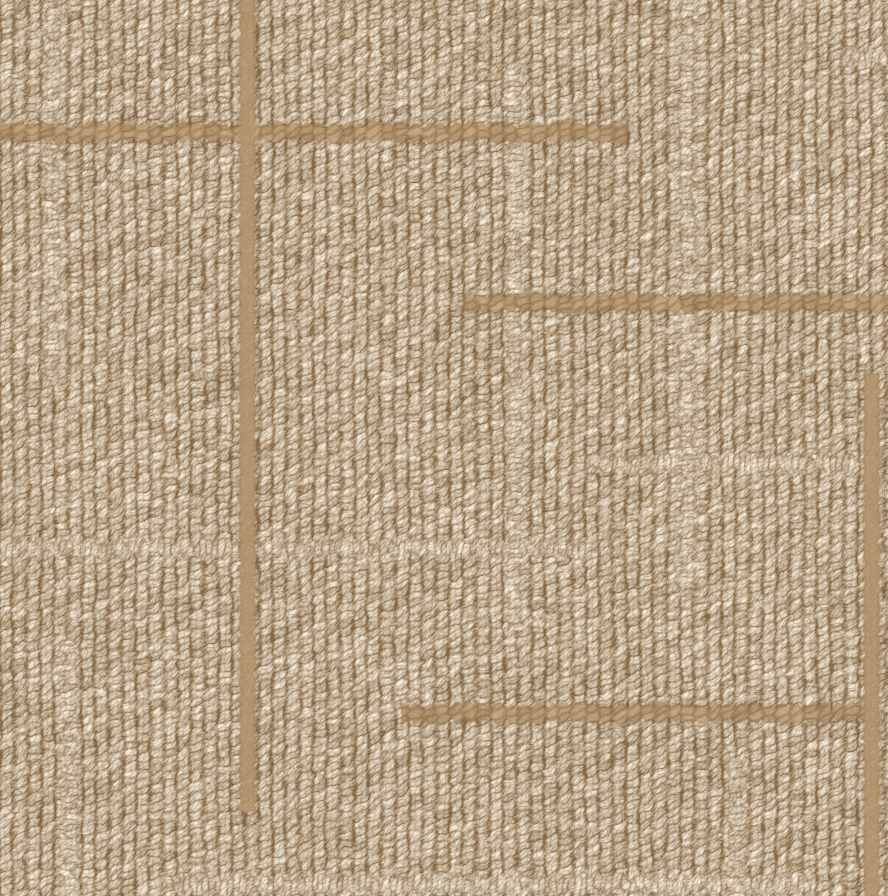
Write a WebGL 2 fragment shader that draws this texture.

```glsl
#version 300 es
precision highp float;

uniform vec2 u_resolution;
out vec4 fragColor;

// Yarn colours
const vec3 YARN_DARK = vec3(0.57, 0.46, 0.33);
const vec3 YARN_LIGHT = vec3(0.93, 0.89, 0.82);
const vec3 CHANNEL = vec3(0.70, 0.585, 0.435);

// Loop sizes, as fractions of the canvas height
const vec2 STITCH = vec2(0.0152, 0.0094);
const vec2 LADDER = vec2(0.0170, 0.0076);
const vec2 GRAIN = vec2(2.3, 1.9);
const float SLANT = 0.65;
const float CHANNEL_HALF = 0.0088;
const float LADDER_HALF = 0.0100;
const float TAU = 6.28319;

// Bands: centre across, start along, end along
const vec3 CHANNEL_V[2] = vec3[2](
    vec3(0.276, 0.095, 1.1), vec3(0.973, -0.1, 0.583));
const vec3 CHANNEL_H[3] = vec3[3](
    vec3(0.852, -0.1, 0.699), vec3(0.662, 0.514, 1.1), vec3(0.204, 0.452, 0.964));
const vec3 LADDER_V[5] = vec3[5](
    vec3(0.057, 0.570, 1.1), vec3(0.574, 0.297, 0.928), vec3(0.767, 0.336, 1.1),
    vec3(0.078, -0.1, 0.284), vec3(0.822, -0.1, 0.154));
const vec3 LADDER_H[4] = vec3[4](
    vec3(0.388, -0.1, 0.658), vec3(0.483, 0.661, 0.957),
    vec3(0.013, 0.182, 0.911), vec3(0.937, 0.940, 1.1));

float hash(vec2 c) {
    vec3 k = fract(c.xyx * 0.1031);
    k += dot(k, k.yzx + 33.33);
    return fract((k.x + k.y) * k.z);
}

// Cellular loops in columns: x = roundness, y = random tone, z = light from above
vec3 loops(vec2 q, float slant, vec2 scatter) {
    float nearest = 9.0, second = 9.0, tone = 0.0, lean = 0.0;
    for (int i = -1; i <= 1; i++) {
        float col = floor(q.x) + float(i);
        float u = q.x - col - 0.5;
        float twist = slant * (0.6 + 0.8 * hash(vec2(col, 23.0)));
        float v = q.y - twist * u + hash(vec2(col, 7.0)) + 0.4 * sin(q.y * 0.37 + col * 2.1);
        for (int j = -1; j <= 1; j++) {
            vec2 id = vec2(col, floor(v) + float(j));
            vec2 jitter = vec2(hash(id), hash(id + 57.0)) - 0.5;
            vec2 d = vec2(u, v - id.y - 0.5) - jitter * scatter;
            float dist = length(d);
            if (dist < nearest) {
                second = nearest;
                nearest = dist;
                tone = hash(id + 131.0);
                lean = dot(d, vec2(-0.3, 0.6));
            } else {
                second = min(second, dist);
            }
        }
    }
    return vec3(smoothstep(0.0, 0.55, second - nearest), tone - 0.5, lean);
}

// Signed distance to a band; q = (across, along)
float band(vec2 q, vec3 b, float halfWidth) {
    return max(abs(q.x - b.x) - halfWidth, max(b.y - q.y, q.y - b.z));
}

float cover(float d, float blur) {
    float soft = max(blur, 1.0 / u_resolution.y);
    return 1.0 - smoothstep(-soft, soft, d);
}

float ladderTone(vec2 q, float centre) {
    vec2 cell = vec2((q.x - centre) / LADDER.x + 0.5, q.y / LADDER.y + centre * 91.0);
    cell.x += 0.15 * sin(cell.y * 1.9);
    vec3 l = loops(cell, 0.2, vec2(0.4, 0.6));
    return 0.38 + 0.38 * l.x + 0.24 * l.y + 0.25 * l.z;
}

void main() {
    vec2 p = gl_FragCoord.xy / u_resolution.y;

    // Uneven tufting bends the columns a little
    vec2 w = p;
    w.x += 0.0011 * sin(p.y * 23.0 + 2.0 * sin(p.x * 17.0))
         + 0.0007 * sin(p.y * 97.0 + p.x * 140.0) + 0.0005 * sin(p.y * 241.0 - p.x * 310.0);
    w.y += 0.0012 * sin(p.x * 61.0 + p.y * 19.0) + 0.0008 * sin(p.x * 283.0 + p.y * 167.0);

    // Ribbed ground of twisted stitches
    vec2 q = w / STITCH;
    vec3 l = loops(q, SLANT, vec2(0.14, 0.6));
    float across = abs(fract(q.x) - 0.5);
    float groove = smoothstep(0.22, 0.5, across) * (0.65 + 0.35 * sin(q.y * 1.3 + floor(q.x + 0.5) * 5.0));
    float cloud = sin(p.x * 13.0 + 2.0 * sin(p.y * 7.0)) * sin(p.y * 17.0 + p.x * 5.0);
    float t = 0.32 + 0.36 * l.x + 0.23 * l.y + 0.36 * l.z - 0.36 * groove;

    // Pale ladders of packed loops
    for (int i = 0; i < 4; i++) {
        float m = cover(band(w.yx, LADDER_H[i], LADDER_HALF) + 0.002 * sin(q.x * 4.1), 0.003);
        if (m > 0.0) t = mix(t, ladderTone(w.yx, LADDER_H[i].x), 0.9 * m);
    }
    for (int i = 0; i < 5; i++) {
        float m = cover(band(w, LADDER_V[i], LADDER_HALF) + 0.0015 * sin(q.y * 3.3), 0.003);
        if (m > 0.0) t = mix(t, ladderTone(w, LADDER_V[i].x), 0.9 * m);
    }

    // Fine yarn strands laid over every loop
    vec3 grain = loops(vec2(q.x, q.y - 0.5 * q.x) * GRAIN, 0.4, vec2(0.7));
    float fibre = 0.30 * (grain.x - 0.5) + 0.30 * grain.y;
    t += fibre + 0.015 * cloud;

    // Flat channels: scalloped across the ribs, straighter along them
    float dH = 9.0, dV = 9.0;
    for (int i = 0; i < 3; i++) dH = min(dH, band(w.yx, CHANNEL_H[i], CHANNEL_HALF));
    for (int i = 0; i < 2; i++) dV = min(dV, band(p, CHANNEL_V[i], CHANNEL_HALF));
    dH += 0.0020 * cos(TAU * q.x) + 0.0012 * sin(q.x * 2.7);
    dV += 0.0009 * sin(q.y * 2.9) + 0.0006 * sin(q.y * 5.3);
    float d = min(dH, dV);
    t -= 0.13 * (1.0 - smoothstep(0.0, 0.005, d));

    vec3 colour = mix(YARN_DARK, YARN_LIGHT, clamp(t, -0.15, 1.08));
    float scallop = cover(dH, 0.002) * (1.0 - cover(dV, 0.002)) * (0.10 * l.x - 0.07 + 0.08 * l.y);
    float rim = 0.04 * smoothstep(-0.004, 0.0, d);
    vec3 flatColour = CHANNEL + scallop - rim + 0.09 * fibre;
    fragColor = vec4(mix(colour, flatColour, cover(d, 0.0016)), 1.0);
}
```
